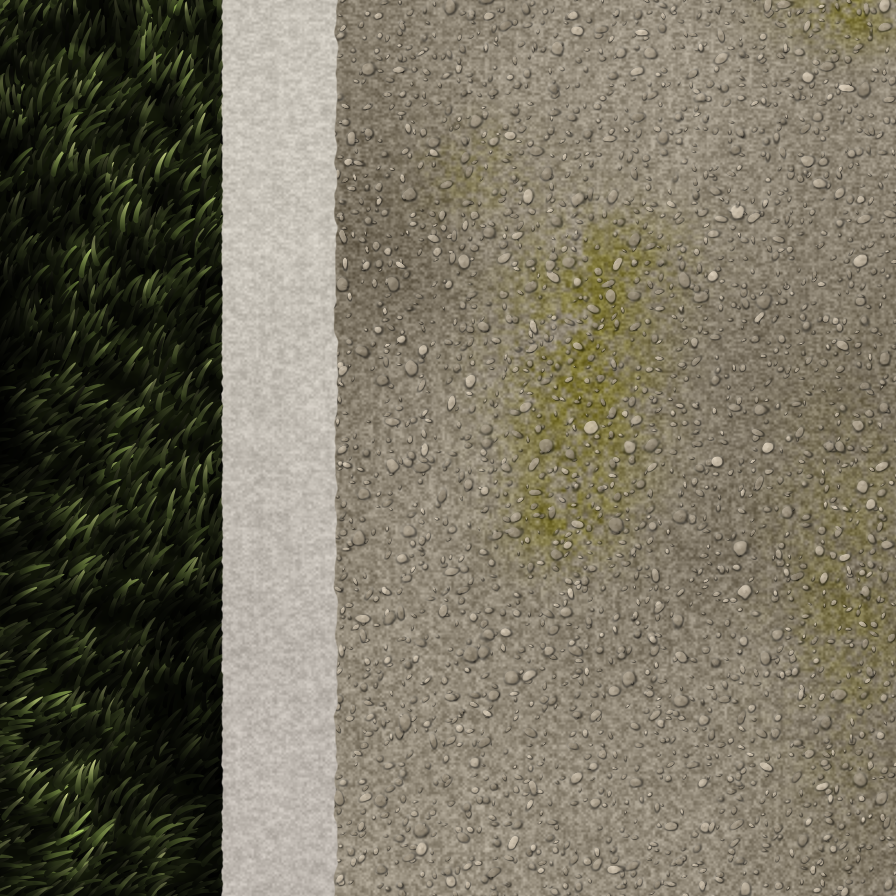
This texture is drawn by a WebGL 1 fragment shader. Its source:

```glsl
precision highp float;
// Overhead ground: dark grass, a pale concrete kerb, and mossy asphalt with embedded stones.
uniform vec2 u_resolution;

float hash(vec2 p) {
  return fract(sin(dot(p, vec2(127.1, 311.7))) * 43758.55);
}

float noise(vec2 p) {
  vec2 i = floor(p), f = fract(p);
  f = f * f * (3.0 - 2.0 * f);
  return mix(mix(hash(i), hash(i + vec2(1, 0)), f.x),
             mix(hash(i + vec2(0, 1)), hash(i + vec2(1, 1)), f.x), f.y);
}

float fbm(vec2 p) {
  float sum = 0.0, amp = 0.5;
  for (int i = 0; i < 4; i++) {
    sum += amp * noise(p);
    p = p * 2.03 + 17.3;
    amp *= 0.5;
  }
  return sum / 0.9375;
}

vec2 turn(vec2 p, float a) {
  float c = cos(a), s = sin(a);
  return vec2(c * p.x + s * p.y, c * p.y - s * p.x);
}

float blob(vec2 p, vec2 center, vec2 radius) {
  vec2 q = (p - center) / radius;
  return exp(-dot(q, q));
}

// Tapered blades, layered from the shaded roots up to the bright tips
vec3 grass(vec2 uv, float px) {
  float clump = fbm(uv * vec2(22.0, 28.0));
  float light = 0.52 + 0.9 * smoothstep(0.28, 0.72, clump);
  light *= 1.0 - 0.85 * blob(uv, vec2(-0.01, 0.6), vec2(0.05, 0.26));
  light *= 1.0 - 0.7 * blob(uv, vec2(0.25, 0.14), vec2(0.06, 0.26));
  light *= 1.0 - 0.4 * blob(uv, vec2(0.16, 0.32), vec2(0.12, 0.035));
  light *= 1.0 + 0.25 * blob(uv, vec2(0.04, 0.08), vec2(0.14, 0.16));
  vec3 col = vec3(0.055, 0.068, 0.026) * light;
  float lean = 0.75 + 0.9 * (noise(uv * 9.0 + 4.0) - 0.5) + 0.5 * smoothstep(0.3, 0.9, uv.y) * noise(uv * 6.0);
  for (int layer = 0; layer < 5; layer++) {
    float depth = float(layer) / 4.0;
    vec2 grid = uv * (58.0 - 10.0 * depth) + float(layer) * 7.37;
    float aa = px * 55.0;
    for (int j = -1; j <= 1; j++) for (int i = -1; i <= 1; i++) {
      vec2 cell = floor(grid) + vec2(i, j);
      float seed = hash(cell + 3.1);
      vec2 root = cell + vec2(hash(cell), hash(cell + 19.7));
      vec2 q = turn(grid - root, lean + 0.9 * (seed - 0.5));
      q.y += 0.18 * q.x * q.x;
      float along = clamp(q.x / 1.5 + 0.5, 0.0, 1.0);
      float width = 0.13 * sqrt(1.0 - along) + 0.015;
      float d = length(vec2(q.x - (along - 0.5) * 1.5, q.y)) - width;
      float cover = 1.0 - smoothstep(-aa * 0.5, aa * 0.7, d);
      float shade = (0.25 + 0.75 * depth) * (0.15 + 0.95 * hash(cell + 8.9)) * (0.4 + 0.75 * along);
      vec3 tint = mix(vec3(0.34, 0.41, 0.19), vec3(0.49, 0.50, 0.34), seed * along);
      col = mix(col, tint * shade * light, cover * step(0.28, hash(cell + 41.0)));
    }
  }
  return col;
}

// Irregular pebbles lit from the upper left, with a dark socket around each
vec3 addStones(vec3 col, vec2 uv, float scale, float amount, float px) {
  vec2 grid = uv * scale;
  float aa = px * scale;
  float warp = noise(grid * 3.3) - 0.5;
  for (int j = -1; j <= 1; j++) for (int i = -1; i <= 1; i++) {
    vec2 cell = floor(grid) + vec2(i, j);
    float seed = hash(cell + scale);
    vec2 p = grid - cell - 0.15 - 0.7 * vec2(hash(cell + 5.3), hash(cell + 27.9));
    vec2 q = turn(p, 0.7 + 2.6 * (hash(cell + 11.0) - 0.5));
    q.y *= 1.0 + 1.3 * hash(cell + 31.0);
    float d = length(q) - mix(0.13, 0.36, seed * seed) + warp * 0.16;
    float present = step(hash(cell + 63.0), amount);
    float side = dot(p / (length(p) + 0.01), vec2(-0.6, 0.8));
    float inside = 1.0 - smoothstep(-aa, aa * 0.5, d);
    float rim = exp(-pow(abs(d - 0.035) / (0.055 + aa * 0.4), 2.0));
    float pale = hash(cell + 71.0);
    vec3 stone = mix(vec3(0.57, 0.53, 0.46), vec3(0.82, 0.77, 0.69), pale * pale);
    stone += 0.06 * side + 0.12 * (noise(grid * 7.0) - 0.5);
    col = mix(col, stone, inside * present * 0.85);
    col *= 1.0 - rim * present * (0.25 - 0.19 * side);
    col += rim * present * 0.07 * max(side, 0.0);
  }
  return col;
}

vec3 asphalt(vec2 uv, float px) {
  float grain = noise(uv * 400.0) + noise(uv * 210.0 + 9.0) - 1.0;
  float worn = fbm(uv * 5.0 + 2.0) - 0.5;
  vec3 col = vec3(0.55, 0.515, 0.45) + 0.13 * worn + 0.15 * grain;
  col += 0.05 * blob(uv, vec2(0.46, 0.44), vec2(0.12, 0.16));
  col += 0.05 * blob(uv, vec2(0.66, 0.9), vec2(0.2, 0.12));
  col += 0.035 * blob(uv, vec2(0.55, 0.12), vec2(0.25, 0.2));
  col -= 0.07 * blob(uv, vec2(0.41, 0.72), vec2(0.13, 0.14));
  col -= 0.05 * blob(uv, vec2(1.0, 0.4), vec2(0.2, 0.4));
  // Moss stains
  float moss = blob(uv, vec2(0.645, 0.58), vec2(0.08, 0.13)) + 0.65 * blob(uv, vec2(0.63, 0.42), vec2(0.06, 0.05));
  moss += 0.45 * blob(uv, vec2(0.7, 0.71), vec2(0.08, 0.05)) + 0.4 * blob(uv, vec2(0.53, 0.81), vec2(0.06, 0.05));
  moss += 0.8 * blob(uv, vec2(0.95, 0.99), vec2(0.07, 0.04)) + 0.45 * blob(uv, vec2(0.95, 0.33), vec2(0.08, 0.19));
  moss *= smoothstep(0.2, 0.75, 0.6 * fbm(uv * 22.0) + 0.4 * noise(uv * 170.0));
  col = mix(col, vec3(0.46, 0.43, 0.13) + 0.14 * grain, clamp(moss, 0.0, 0.8));
  col = addStones(col, uv + 0.31, 76.0, 0.5, px);
  return addStones(col, uv, 43.0, 0.62, px);
}

vec3 kerb(vec2 uv) {
  float grain = noise(uv * 390.0) + noise(uv * vec2(150.0, 230.0)) - 1.0;
  vec3 col = mix(vec3(0.735, 0.71, 0.68), vec3(0.775, 0.755, 0.715), smoothstep(0.1, 0.8, uv.y));
  return col + 0.1 * grain + 0.06 * (fbm(uv * 14.0) - 0.5);
}

void main() {
  vec2 uv = gl_FragCoord.xy / u_resolution;
  float px = 1.0 / u_resolution.y;
  float grassEdge = 0.248 + 0.002 * (noise(uv.yy * 150.0) - 0.5);
  float roadEdge = 0.375 + 0.005 * (noise(uv.yy * 55.0 + 3.0) - 0.5);
  vec3 col = mix(grass(uv, px), kerb(uv), smoothstep(-px, px, uv.x - grassEdge));
  col = mix(col, asphalt(uv, px), smoothstep(-px, px, uv.x - roadEdge));
  gl_FragColor = vec4(clamp(col, 0.0, 1.0), 1.0);
}
```
